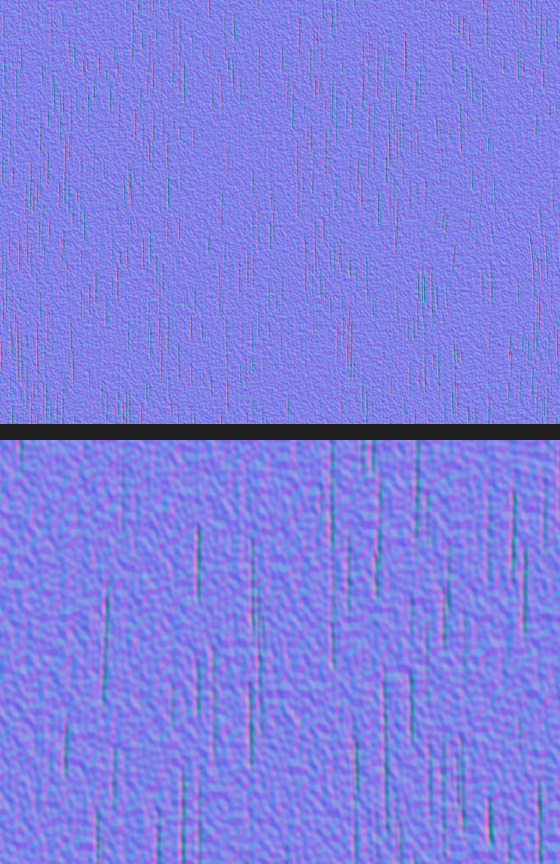
Top: the whole. Bottom: its middle third, enlarged.
Give the GLSL for this texture map, as a Shadertoy shader.

```glsl
// Normal map of open-pored wood: a height field of fine grain, soft fibres and
// long vertical pores is differentiated and its slope is encoded as colour.
// Pores sit in jittered cells, clustered by noise and bent around one arch.

#define GRAIN_CELLS vec2(190.0, 150.0)  // fine grain per canvas height
#define GRAIN_SLOPE 0.19
#define BUMP_SLOPE 0.09
#define FIBRE_SLOPE 0.08
#define PORE_WIDTH 0.0031
#define PORE_DEPTH 0.0021
#define PORE_SHARE 0.37
#define PORE_SHADE 0.22
#define ARCH_CENTRE vec2(1.13, 0.45)
#define ARCH_BEND 4.0
#define FLAT_COLOUR vec3(0.508, 0.507, 0.915)
#define SAMPLE_STEP 0.0012

// Integer hash giving two values from 0 to 1
vec2 hash2(vec2 cell) {
    uvec2 v = uvec2(ivec2(cell)) * 1664525u + 1013904223u;
    v.x += v.y * 1664525u;
    v.y += v.x * 1664525u;
    v ^= v >> 16;
    v.x += v.y * 1664525u;
    v.y += v.x * 1664525u;
    v ^= v >> 16;
    return vec2(v & 65535u) / 65535.0;
}

float cornerSlope(vec2 cell, vec2 offset) {
    float angle = 6.2832 * hash2(cell).x;
    return dot(vec2(cos(angle), sin(angle)), offset);
}

float gradientNoise(vec2 p) {
    vec2 c = floor(p), f = p - c;
    vec2 u = f * f * f * (f * (f * 6.0 - 15.0) + 10.0);
    vec2 e = vec2(1.0, 0.0);
    float low = mix(cornerSlope(c, f), cornerSlope(c + e, f - e), u.x);
    float high = mix(cornerSlope(c + e.yx, f - e.yx), cornerSlope(c + 1.0, f - 1.0), u.x);
    return mix(low, high, u.y);
}

// Bends the vertical grain: slow waver plus one pointed arch
vec2 bendGrain(vec2 p) {
    vec2 d = p - ARCH_CENTRE;
    float arch = ARCH_BEND * d.x * d.y * exp(-d.x * d.x / 0.01 - d.y * d.y / 0.03);
    float waver = 0.008 * gradientNoise(p * vec2(5.0, 3.0) + 31.0);
    return vec2(p.x + arch + waver, p.y);
}

// Scattered pores, 0 outside and up to 1 in the middle of a pore
float poreMask(vec2 q) {
    float mask = 0.0;
    for (int i = 0; i < 2; i++) {
        float layer = float(i);
        vec2 cells = vec2(70.0 + 11.0 * layer, 9.0 - 3.5 * layer);
        vec2 g = q * cells + vec2(0.37, 0.61) * layer;
        float column = floor(g.x);
        g.y += 7.0 * hash2(vec2(column, 900.0 + layer)).x;
        vec2 id = vec2(column, floor(g.y)) + 200.0 * layer;
        vec2 place = hash2(id), shape = hash2(id + 555.0);

        // Clusters: the chance of a pore follows slow noise
        vec2 middle = vec2(column + 0.5, q.y * cells.y - fract(g.y) + 0.5) / cells;
        float share = PORE_SHARE + 0.75 * gradientNoise(middle * vec2(7.0, 2.6) + 12.0);
        float present = step(place.y, share);

        // Slim profile with tapered ends
        float across = (fract(g.x) - 0.5 + 0.52 * (place.x - 0.5)) / cells.x / PORE_WIDTH;
        float halfLength = mix(0.14, 0.48, shape.x);
        float along = abs(fract(g.y) - 0.5) / halfLength;
        float profile = max(0.0, 1.0 - across * across);
        float taper = 1.0 - smoothstep(0.55, 1.0, along);
        mask = max(mask, present * profile * profile * taper * mix(0.35, 1.0, shape.y));
    }
    float beading = 0.85 + 0.7 * gradientNoise(q * vec2(90.0, 70.0) + 77.0);
    return mask * clamp(beading, 0.2, 1.2);
}

// Height in x, pore mask in y
vec2 surface(vec2 p) {
    vec2 q = bendGrain(p);
    float grain = GRAIN_SLOPE * gradientNoise(q * GRAIN_CELLS) / 165.0;
    float bumps = BUMP_SLOPE * gradientNoise(q * vec2(95.0, 65.0) + 40.0) / 80.0;
    float fibres = FIBRE_SLOPE * gradientNoise(q * vec2(150.0, 12.0) + 90.0) / 140.0;
    float pore = poreMask(q);
    return vec2(grain + bumps + fibres - PORE_DEPTH * pore, pore);
}

void mainImage(out vec4 fragColor, in vec2 fragCoord) {
    vec2 p = fragCoord / iResolution.y;
    vec2 e = vec2(SAMPLE_STEP, 0.0);

    // Slope by central differences
    vec2 left = surface(p - e), right = surface(p + e);
    float rise = surface(p + e.yx).x - surface(p - e.yx).x;
    vec2 slope = vec2(right.x - left.x, rise) / (2.0 * SAMPLE_STEP);
    vec3 normal = normalize(vec3(-slope, 1.0));

    // Encode, with the right flank of each pore duller
    vec3 colour = FLAT_COLOUR + vec3(0.5, 0.5, 0.42) * (normal - vec3(0.0, 0.0, 1.0));
    colour -= PORE_SHADE * left.y * vec3(0.25, -0.1, 1.0);
    fragColor = vec4(clamp(colour, 0.0, 1.0), 1.0);
}
```
